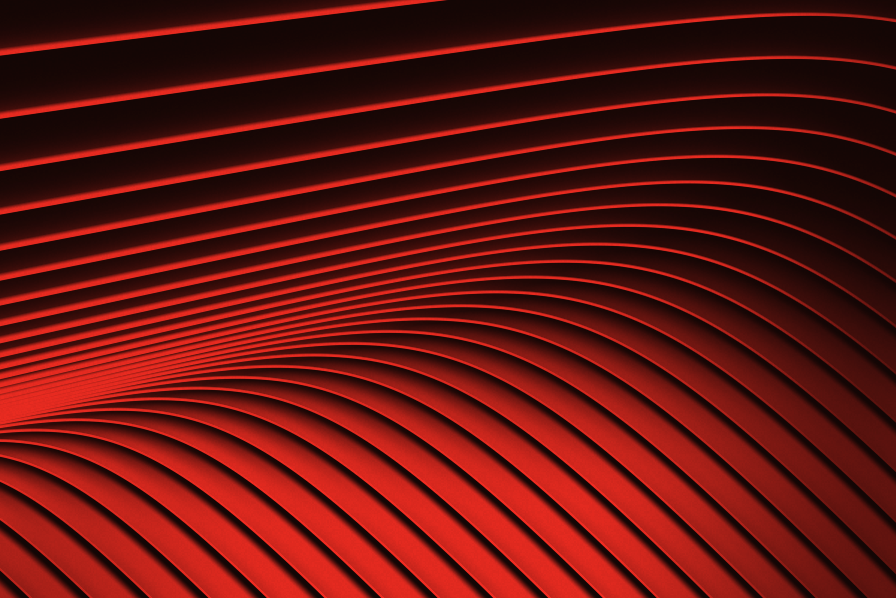
Give the GLSL for this background, as a WebGL 1 fragment shader.

```glsl
precision highp float;
// Red louvre fins: straight rails fan out from the left, bend over a diagonal
// ridge and sweep down to the lower right. Each rail is a line plus a softplus
// bend; a loop finds the two rails around a point and shades the fin between.

uniform vec2 u_resolution;

#define FIN_COUNT 36
#define FAN_RATIO 0.83
#define BEND_SLOPE 1.28
#define RIM_WIDE 0.011
#define RIM_THIN 0.0045
#define GLOW_REACH 0.018
#define GLOW_LEVEL 0.42
#define GRAIN 0.035
#define SHADOW_COLOR vec3(0.075, 0.023, 0.018)
#define LIT_COLOR vec3(0.90, 0.165, 0.125)

float hash(vec2 p) {
  return fract(sin(dot(p, vec2(12.99, 78.23))) * 4375.85);
}

// Rail n at x: depth below the top edge, slope, and position along the bend.
vec3 rail(float n, float x) {
  float fan = pow(FAN_RATIO, n);
  float fall = 0.25 - 0.125 * fan;
  float bendCenter = 1.738 - 0.0508 * n - 0.00053 * n * n;
  float bendSize = 0.164 - 0.000098 * n * n;
  float v = (x - bendCenter) / bendSize;
  float softplus = max(v, 0.0) + log(1.0 + exp(-abs(v)));
  float depth = 0.713 - 0.621 * fan - fall * x + BEND_SLOPE * bendSize * softplus;
  float slope = BEND_SLOPE / (1.0 + exp(-v)) - fall;
  return vec3(depth, slope, v);
}

// Light on the broad fin faces: strongest low down, fading to the right.
float faceLight(vec2 p) {
  float low = smoothstep(0.27, 0.85, p.y);
  float right = smoothstep(0.95, 1.5, p.x);
  float corner = smoothstep(0.5, 0.0, length(p - vec2(0.0, 1.05)));
  return (0.06 + 0.92 * low) * (1.0 - 0.62 * right) * (1.0 - 0.3 * corner);
}

void main() {
  vec2 p = gl_FragCoord.xy / u_resolution.y;
  p.y = 1.0 - p.y;
  float pixel = 1.0 / u_resolution.y;

  // Rails just above and just below the point
  vec3 above = rail(-2.0, p.x);
  vec3 below = above;
  for (int i = 0; i < FIN_COUNT; i++) {
    below = rail(float(i) - 1.0, p.x);
    if (below.x > p.y) break;
    above = below;
  }

  float toRim = (below.x - p.y) * inversesqrt(1.0 + below.y * below.y);
  float fromRim = (p.y - above.x) * inversesqrt(1.0 + above.y * above.y);
  float across = clamp((p.y - above.x) / max(below.x - above.x, 0.0001), 0.0, 1.0);
  float v = below.z;

  // Fin face: soft shade near the ridge, a crisp dark gap further down
  float light = faceLight(p);
  float facing = smoothstep(-2.6, 0.6, v);
  float softShade = smoothstep(-0.05, 0.85, across);
  float crispGap = smoothstep(0.1, 0.34, across);
  float face = light * facing * mix(softShade, crispGap, smoothstep(0.0, 2.6, v));
  face *= 1.0 - 0.14 * smoothstep(0.6, 1.0, across) * smoothstep(1.0, 3.0, v);

  // Lit rim with a glow that fades upward
  float rimWidth = mix(RIM_WIDE, RIM_THIN, smoothstep(-8.0, -1.0, v));
  float rimLevel = mix(1.0, light + 0.1, smoothstep(-0.8, 2.4, v));
  rimLevel *= 1.0 - 0.25 * smoothstep(1.2, 1.5, p.x);
  float rim = rimLevel * (1.0 - smoothstep(0.35 * rimWidth, 1.4 * rimWidth, toRim));
  float glow = GLOW_LEVEL * exp(-toRim / GLOW_REACH) * (1.0 - facing);
  glow *= 1.0 - 0.5 * smoothstep(0.5, 1.4, p.x);

  float level = max(max(face, rim), glow);
  level = mix(rimLevel, level, smoothstep(0.0, 1.3 * pixel, fromRim));

  // Fine grain on the lit surfaces
  float grain = hash(floor(p * 400.0)) - 0.5;
  level += GRAIN * grain * (0.3 + level);

  gl_FragColor = vec4(mix(SHADOW_COLOR, LIT_COLOR, clamp(level, 0.0, 1.06)), 1.0);
}
```
